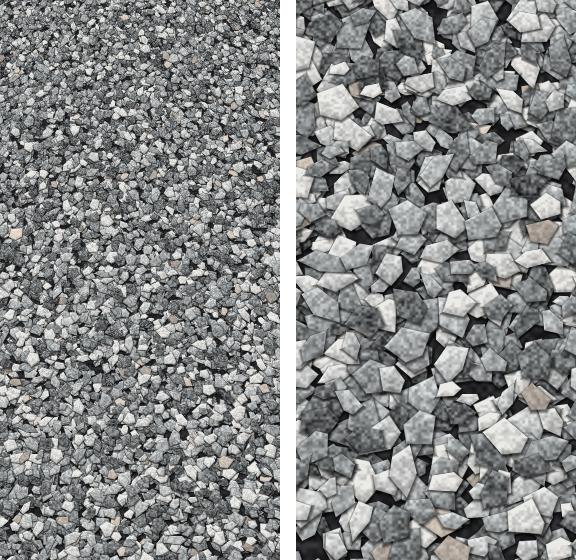
Left, the full canvas; right, a detail of the centre.
This texture is drawn by a WebGL 2 fragment shader. Its source:

```glsl
#version 300 es
precision highp float;

#define STONE_CELL 0.066
#define RECESSION 0.25
#define LAYERS 7
#define FACETS 5
#define STONE_RADIUS 0.43
#define TONE_DARK 0.34
#define TONE_LIGHT 0.88
#define SPECKLE 0.62
#define BEVEL 0.2
#define SHADOW 0.56
#define WARM_SHARE 0.035
#define LIGHT vec2(-0.36, 0.93)

uniform vec2 u_resolution;
out vec4 fragColor;

const float TAU = 6.2831853;

float hash(vec2 p) {
    return fract(sin(dot(p, vec2(127.1, 311.7))) * 43758.545);
}

float valueNoise(vec2 p) {
    vec2 i = floor(p), f = fract(p);
    f = f * f * (3.0 - 2.0 * f);
    float low = mix(hash(i), hash(i + vec2(1, 0)), f.x);
    float high = mix(hash(i + vec2(0, 1)), hash(i + vec2(1, 1)), f.x);
    return mix(low, high, f.y);
}

// Ground plane: stones shrink evenly towards the top
vec2 groundPosition(vec2 uv, out float cellSize) {
    float nearness = 1.0 - RECESSION * uv.y;
    cellSize = STONE_CELL * nearness;
    return vec2((uv.x - 0.5) / nearness, -log(nearness) / RECESSION) / STONE_CELL;
}

// Convex chipped stone: signed distance, and how far its nearest side faces the light
float stoneDistance(vec2 p, vec2 id, out float facing) {
    float turn = (hash(id + 3.1) - 0.5) * 2.6;
    mat2 spin = mat2(cos(turn), sin(turn), -sin(turn), cos(turn));
    vec2 q = spin * p;
    vec2 light = spin * LIGHT;
    q.y *= mix(1.05, 1.8, hash(id + 5.7));
    float size = STONE_RADIUS * mix(0.55, 1.15, hash(id + 8.3));
    float d = -10.0;
    facing = 0.0;
    for (int i = 0; i < FACETS; i++) {
        float k = float(i);
        float angle = (k + 0.6 * hash(id + 11.3 + k)) * TAU / float(FACETS);
        vec2 side = vec2(cos(angle), sin(angle));
        float e = dot(q, side) - size * mix(0.74, 1.06, hash(id + 23.9 + k));
        if (e > d) {
            d = e;
            facing = dot(side, light);
        }
    }
    return d;
}

// Grey rock, a few stones warm; dark rock carries the strongest grain
vec3 stoneColor(vec2 p, vec2 id, float d, float facing) {
    float tone = mix(TONE_DARK, TONE_LIGHT, hash(id + 41.7));
    vec2 grainPos = p + 17.0 * hash(id + 47.1);
    float grain = 0.65 * valueNoise(grainPos * 15.0) + 0.35 * valueNoise(grainPos * 6.0) - 0.5;
    float bevel = smoothstep(-BEVEL, 0.0, d);
    float slope = dot(p, LIGHT) * 0.15;
    float shade = 1.03 + slope + bevel * (0.16 * facing - 0.02);
    float value = tone * shade + grain * SPECKLE * mix(1.3, 0.4, tone);
    vec3 tint = mix(vec3(0.975, 1.005, 1.015), vec3(1.005, 1.0, 0.985), smoothstep(0.55, 0.9, tone));
    if (hash(id + 53.9) < WARM_SHARE) {
        tint = vec3(1.06, 1.0, 0.94);
        value = mix(value, 0.76, 0.5);
    }
    return clamp(value, 0.06, 0.92) * tint;
}

void main() {
    vec2 uv = gl_FragCoord.xy / u_resolution.x;
    float cellSize;
    vec2 ground = groundPosition(uv, cellSize);
    float pixel = 1.0 / (u_resolution.x * cellSize);

    // Dark gaps below the stones
    vec3 color = vec3(0.12, 0.12, 0.13) * (0.6 + 1.2 * valueNoise(ground * 8.0));

    // Layers from the bottom up, each painted from far to near
    for (int layer = 0; layer < LAYERS; layer++) {
        float k = float(layer);
        vec2 p = ground + k * vec2(37.37, 19.61);
        vec2 cell = floor(p);
        for (int j = 1; j >= -1; j--) {
            for (int i = -1; i <= 1; i++) {
                vec2 id = cell + vec2(i, j);
                vec2 jitter = vec2(hash(id + 61.3), hash(id + 67.9)) - 0.5;
                vec2 local = p - id - 0.5 - 0.75 * jitter;
                float facing;
                float d = stoneDistance(local, id, facing);
                // Contact shadow, longer on the side away from the light
                float shadow = 1.0 - smoothstep(-0.02, 0.09, d + 0.04 * facing);
                color *= 1.0 - SHADOW * shadow;
                float cover = 1.0 - smoothstep(-pixel, pixel * 0.7, d);
                color = mix(color, stoneColor(local, id, d, facing), cover);
            }
        }
    }
    fragColor = vec4(color, 1.0);
}
```
